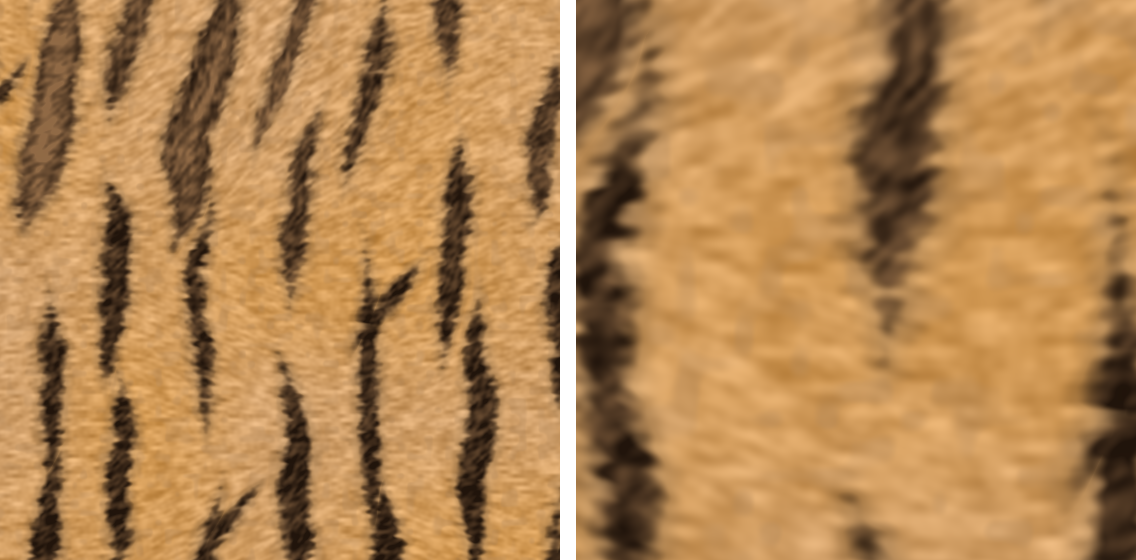
Left, the full canvas; right, a detail of the centre.
This texture is drawn by a WebGL 2 fragment shader. Its source:

```glsl
#version 300 es
precision highp float;
// Tawny animal fur with dark, soft-edged, mostly upright stripes.
// Hairs are noise smeared along a drifting direction; stripes are tapered
// strands scattered on a jittered grid, some forked, some pale inside.

uniform vec2 u_resolution;
out vec4 fragColor;

float hash(vec2 p) {
  vec3 q = fract(vec3(p.xyx) * vec3(0.1031, 0.1030, 0.0973));
  q += dot(q, q.yzx + 33.33);
  return fract((q.x + q.y) * q.z);
}

float noise(vec2 p) {
  vec2 i = floor(p);
  vec2 f = fract(p);
  f = f * f * (3.0 - 2.0 * f);
  float low = mix(hash(i), hash(i + vec2(1, 0)), f.x);
  float high = mix(hash(i + vec2(0, 1)), hash(i + vec2(1, 1)), f.x);
  return mix(low, high, f.y);
}

// Noise averaged along a short line, giving hairs of that length.
float hairs(vec2 p, float angle, float hairLength, float density) {
  vec2 along = vec2(cos(angle), sin(angle)) * hairLength;
  float sum = 0.0;
  for (int k = 0; k < 7; k++) {
    sum += noise((p + along * (float(k) / 6.0 - 0.5)) * density);
  }
  return sum / 7.0;
}

// Approximate signed distance to a leaning, bent strand with tapered ends.
float strand(vec2 p, vec2 mid, float halfLength, float halfWidth, float lean, float bend) {
  float t = (p.y - mid.y) / halfLength;
  float axis = mid.x + lean * (p.y - mid.y) + bend * t * t;
  float taper = 1.0 - abs(t * t * t);
  return length(vec2(p.x - axis, 0.005)) - halfWidth * taper;
}

// Nearest stripe: x is the distance, y how faded its ink is.
vec2 stripes(vec2 p) {
  const vec2 pitch = vec2(0.15, 0.44);
  vec2 nearest = vec2(1.0, 0.0);
  for (int col = -1; col < 8; col++) {
    for (int row = -1; row < 3; row++) {
      vec2 cell = vec2(col, row);
      vec2 seed = cell + 17.0;
      float size = hash(seed + 40.0);
      float kind = hash(seed + 80.0);
      vec2 jitter = vec2(hash(seed), hash(seed + 20.0)) - 0.5;
      float stagger = 0.5 * mod(cell.x + 1.0, 2.0);
      vec2 mid = (cell + vec2(0.5, 0.3 + stagger) + jitter * vec2(0.45, 0.4)) * pitch;

      // Higher stripes lean further and look dustier.
      float height = smoothstep(0.3, 0.9, mid.y);
      float lean = mix(0.02, 0.22, height) + 0.16 * (hash(seed + 60.0) - 0.5);
      float bend = 0.04 * (hash(seed + 100.0) - 0.5);
      float halfLength = mix(0.14, 0.26, size);
      float broad = step(0.8, kind) * height;
      float halfWidth = mix(0.015, 0.026, hash(seed + 120.0)) + 0.022 * broad;
      float d = strand(p, mid, halfLength, halfWidth, lean, bend);

      // Side branch rising to the right from the upper part.
      if (kind < 0.5) {
        vec2 fork = mid + vec2(lean * halfLength * 0.6 + 0.025, halfLength * 0.65);
        d = min(d, strand(p, fork, 0.08, 0.017, 0.7, 0.008));
      }
      float hollow = broad * smoothstep(0.008, 0.035, -d);
      float fade = 0.4 * height * hash(seed + 140.0) + 0.4 * hollow;
      if (d < nearest.x) nearest = vec2(d, fade);
    }
  }
  return nearest;
}

void main() {
  vec2 p = gl_FragCoord.xy / min(u_resolution.x, u_resolution.y);

  // Hair direction drifts slowly over the coat.
  float angle = mix(-0.5, 1.1, noise(p * 2.5 + 3.0));
  float fine = hairs(p, angle, 0.015, 140.0) - 0.5;
  float coarse = hairs(p + 5.0, angle, 0.03, 70.0) - 0.5;

  // Base coat with warm and pale patches.
  float patchTone = noise(p * 4.0 + 9.0);
  vec3 coat = mix(vec3(0.825, 0.597, 0.315), vec3(0.825, 0.635, 0.43), patchTone);
  coat += fine * vec3(0.22, 0.22, 0.22) + coarse * vec3(0.11, 0.12, 0.14);
  float dust = smoothstep(0.6, 0.9, noise(p * 60.0 + 31.0));
  coat = mix(coat, vec3(0.69, 0.53, 0.36), 0.3 * dust);

  // Wavering stripe outlines, lightly roughened by hairs.
  vec2 bent = p;
  bent.x += 0.03 * (noise(p * 8.0 + 50.0) - 0.5);
  bent.x += 0.009 * (noise(p * 24.0 + 70.0) - 0.5);
  vec2 stripe = stripes(bent);
  float edge = stripe.x + 0.016 * fine + 0.012 * coarse;
  float halo = smoothstep(0.024, 0.0, edge);
  float cover = smoothstep(0.008, -0.010, edge);

  // Dark ink flecked with brown hairs.
  float flecks = hairs(p + 11.0, angle + 0.6, 0.012, 140.0) - 0.5;
  float bleach = clamp(0.22 + stripe.y + 0.85 * flecks + 0.35 * coarse, 0.0, 1.0);
  vec3 ink = mix(vec3(0.11, 0.065, 0.035), vec3(0.56, 0.41, 0.27), bleach);

  vec3 color = mix(coat, vec3(0.60, 0.46, 0.30) + 0.2 * fine, 0.5 * halo);
  color = mix(color, ink, 0.97 * cover);
  fragColor = vec4(clamp(color, 0.0, 1.0), 1.0);
}
```
